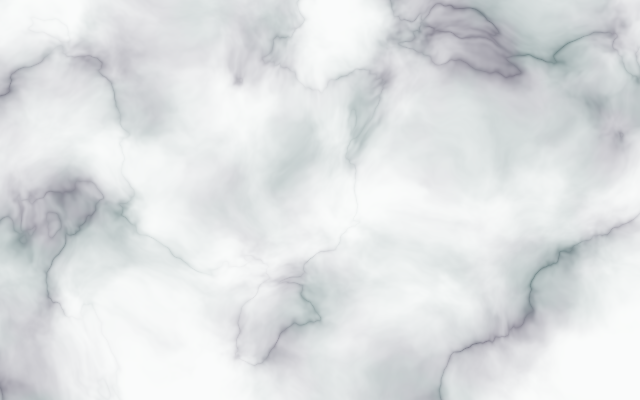
Reproduce this texture procedurally as a WebGL 1 fragment shader.

```glsl
precision highp float;
// White marble: soft grey clouds crossed by fine, wandering veins.
// Clouds are domain-warped fractal gradient noise; the veins and their
// hazy borders follow the zero lines of a second warped noise field.

#define CLOUD_SCALE 2.3
#define VEIN_SCALE 1.75
#define WARP 0.16
#define HALO_FALLOFF 7.0
#define VEIN_FALLOFF 48.0
#define CLOUD_DEPTH 0.12
#define HALO_DEPTH 0.20
#define VEIN_DEPTH 0.13
#define MOTTLE_DEPTH 0.07

uniform vec2 u_resolution;

const vec3 WHITE = vec3(0.980, 0.985, 0.983);
// How strongly each kind of shade absorbs red, green and blue
const vec3 TEAL_SHADE = vec3(1.13, 0.97, 0.95);
const vec3 MAUVE_SHADE = vec3(1.02, 1.05, 0.93);

// Sine-free hash giving a unit gradient for a lattice point
vec2 gradientAt(vec2 cell) {
  vec3 h = fract(cell.xyx * vec3(0.1031, 0.1030, 0.0973));
  h += dot(h, h.yzx + 33.33);
  return normalize(fract((h.xx + h.yz) * h.zy) - 0.4999);
}

// Signed gradient noise with quintic blending
float noise(vec2 p) {
  vec2 cell = floor(p);
  vec2 f = p - cell;
  vec2 blend = f * f * f * (f * (f * 6.0 - 15.0) + 10.0);
  vec2 e = vec2(1.0, 0.0);
  float a = dot(gradientAt(cell), f);
  float b = dot(gradientAt(cell + e.xy), f - e.xy);
  float c = dot(gradientAt(cell + e.yx), f - e.yx);
  float d = dot(gradientAt(cell + e.xx), f - e.xx);
  return mix(mix(a, b, blend.x), mix(c, d, blend.x), blend.y);
}

// Sum of six rotated octaves
float fbm(vec2 p, float gain) {
  mat2 turn = mat2(1.6, 1.2, -1.2, 1.6);
  float sum = 0.0;
  float amplitude = 1.0;
  for (int i = 0; i < 6; i++) {
    sum += amplitude * noise(p);
    amplitude *= gain;
    p = turn * p + 17.3;
  }
  return sum;
}

void main() {
  vec2 p = gl_FragCoord.xy / u_resolution.y;

  // Bend the plane so the shapes drift and curl
  vec2 bend = vec2(fbm(p * 1.9 + 41.7, 0.45), fbm(p * 1.9 + 73.2, 0.45));
  vec2 q = p + WARP * bend;

  // Clouds, with finer mottling inside the darker ones
  float cloud = smoothstep(-0.45, 0.50, fbm(q * CLOUD_SCALE + 11.4, 0.5));
  float mottle = fbm(q * 6.5 + 29.8, 0.5) * cloud;

  // Veins are strongest where the clouds are dark
  float field = abs(fbm(q * VEIN_SCALE + 5.6, 0.46));
  float halo = exp(-field * HALO_FALLOFF) * cloud;
  float vein = exp(-field * VEIN_FALLOFF) * (0.25 + 0.75 * cloud);

  float shade = CLOUD_DEPTH * cloud + HALO_DEPTH * halo
              + VEIN_DEPTH * vein + MOTTLE_DEPTH * mottle;

  // Drift between greenish and purplish greys
  float drift = smoothstep(-0.35, 0.45, fbm(p * 4.0 + 57.1, 0.5));
  vec3 absorb = mix(TEAL_SHADE, MAUVE_SHADE, drift);
  gl_FragColor = vec4(WHITE - max(shade, 0.0) * absorb, 1.0);
}
```
